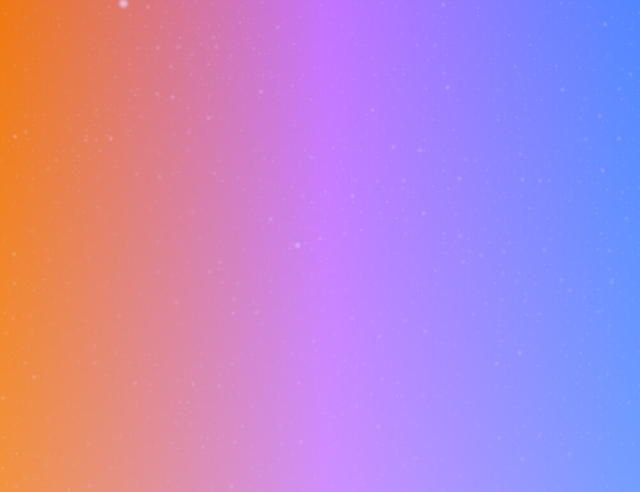
Reproduce this background procedurally as a Shadertoy shader.

```glsl
// A soft sunset-to-sky gradient, orange through violet to blue, that pales downward.
// Three jittered grids scatter blurred pale stars over it, gathered by value noise
// into loose drifts, with two larger glints on top.

#define ORANGE vec3(0.94, 0.465, 0.06)
#define VIOLET vec3(0.765, 0.445, 1.0)
#define BLUE vec3(0.315, 0.525, 1.0)
#define STAR_TINT vec3(0.91, 0.82, 1.0)
#define VIOLET_X 0.51
#define HAZE_TOP 0.01
#define HAZE_BOTTOM 0.20
#define STAR_RADIUS 0.0065
#define STAR_STRENGTH 0.36

// Two random values from an integer cell, by integer mixing
vec2 hash2(vec2 cell) {
    uvec2 q = uvec2(ivec2(cell) + 4096);
    q = q * 1664525u + 1013904223u;
    q.x += q.y * 1664525u;
    q.y += q.x * 1664525u;
    q ^= q >> 16u;
    q.x += q.y * 1664525u;
    q.y += q.x * 1664525u;
    q ^= q >> 16u;
    return vec2(q & 65535u) / 65535.0;
}

float valueNoise(vec2 p) {
    vec2 cell = floor(p);
    vec2 f = fract(p);
    f = f * f * (3.0 - 2.0 * f);
    float low = mix(hash2(cell).x, hash2(cell + vec2(1, 0)).x, f.x);
    float high = mix(hash2(cell + vec2(0, 1)).x, hash2(cell + vec2(1, 1)).x, f.x);
    return mix(low, high, f.y);
}

// Round falloff, one at the centre and zero at the radius
float softDot(vec2 offset, float radius) {
    float falloff = max(0.0, 1.0 - dot(offset, offset) / (radius * radius));
    return falloff * falloff;
}

// One star per cell, kept whole inside its cell; most are faint
float starLayer(vec2 p, float density, float radius, float seed) {
    vec2 grid = p * density;
    vec2 cell = floor(grid);
    float margin = radius * density;
    vec2 centre = mix(vec2(margin), vec2(1.0 - margin), hash2(cell + seed));
    float brightness = pow(hash2(cell + seed + 517.0).x, 5.0);
    return brightness * softDot(fract(grid) - centre, margin);
}

void mainImage(out vec4 fragColor, in vec2 fragCoord) {
    vec2 uv = fragCoord / iResolution.xy;
    vec2 p = fragCoord / iResolution.y;
    float aspect = iResolution.x / iResolution.y;

    // Horizontal colour ramp
    vec3 color = uv.x < VIOLET_X
        ? mix(ORANGE, VIOLET, uv.x / VIOLET_X)
        : mix(VIOLET, BLUE, (uv.x - VIOLET_X) / (1.0 - VIOLET_X));

    // Pale haze, thicker toward the bottom
    color = mix(color, vec3(1.0), mix(HAZE_BOTTOM, HAZE_TOP, uv.y));

    // Star layers, from few and large to many and small
    float drift = mix(0.4, 1.1, valueNoise(p * 7.0));
    float stars = 0.0;
    for (int i = 0; i < 3; i++) {
        float depth = float(i);
        float density = 24.0 * exp2(depth);
        float radius = STAR_RADIUS * exp2(-0.55 * depth);
        stars += starLayer(p, density, radius, 131.0 * depth) / (1.0 + 0.5 * depth);
    }
    stars *= STAR_STRENGTH * drift;

    // Larger glints at the top edge and near the middle
    stars += 0.75 * softDot(p - vec2(0.193 * aspect, 0.993), 0.014);
    stars += 0.45 * softDot(p - vec2(0.465 * aspect, 0.501), 0.009);

    color = mix(color, STAR_TINT, min(stars, 0.85));
    fragColor = vec4(color, 1.0);
}
```
